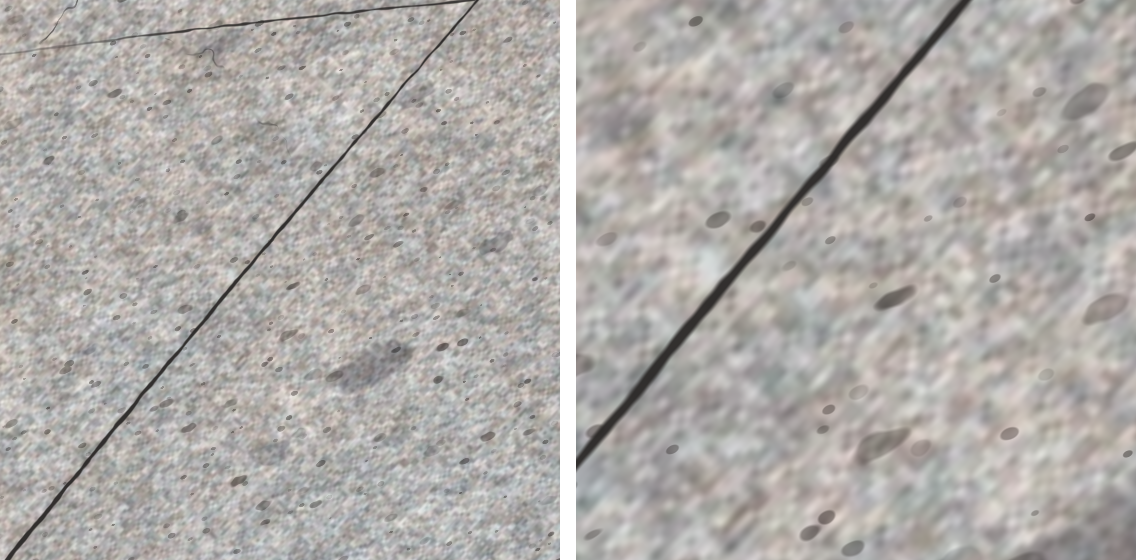
Left: the whole. Right: its middle third, enlarged.
Give the GLSL for this texture, as a three.js fragment shader.

```glsl
// Weathered grey granite paving with two narrow dark joints meeting at the top.
// Stretched value noise makes the grain; jittered cells scatter dark inclusions;
// noise-warped segments draw the joints and the hairline cracks.
varying vec2 vUv;

const vec3 STONE = vec3(0.702, 0.692, 0.682);
const vec3 JOINT = vec3(0.17, 0.16, 0.155);
const vec3 STAIN_TINT = vec3(0.71, 0.715, 0.74);   // multiplies the stone
const vec3 SPECK_TINT = vec3(0.46, 0.44, 0.43);
const vec3 WARM_SHIFT = vec3(0.050, -0.004, -0.046);
const vec3 PINK_SHIFT = vec3(0.022, -0.024, 0.012);
const float BEDDING_ANGLE = 0.47;
const float GRAIN = 0.19;
const float FINE_GRAIN = 0.19;
const float MOTTLE = 0.10;
const float CLOUD = 0.06;
const float SOFT = 0.0017;                         // edge blur

float hash(vec2 p) {
  vec3 q = fract(p.xyx * 0.1031);
  q += dot(q, q.yzx + 33.33);
  return fract((q.x + q.y) * q.z);
}

float noise(vec2 p) {
  vec2 i = floor(p), f = fract(p);
  f = f * f * (3.0 - 2.0 * f);
  return mix(mix(hash(i), hash(i + vec2(1.0, 0.0)), f.x),
             mix(hash(i + vec2(0.0, 1.0)), hash(i + 1.0), f.x), f.y);
}

// Noise centred on zero.
float wave(vec2 p) { return noise(p) - 0.5; }

vec2 rotate(vec2 p, float a) {
  float c = cos(a), s = sin(a);
  return vec2(c * p.x + s * p.y, c * p.y - s * p.x);
}

// Distance to the segment a-b, and position along it.
vec2 segment(vec2 p, vec2 a, vec2 b) {
  vec2 d = b - a;
  float t = clamp(dot(p - a, d) / dot(d, d), 0.0, 1.0);
  return vec2(length(p - a - d * t), t);
}

float stroke(float dist, float halfWidth) {
  return 1.0 - smoothstep(halfWidth - SOFT, halfWidth + SOFT, dist);
}

// Ragged lens lying along the bedding; offset in radii.
float lens(vec2 offset, float aspect, float ragged) {
  float d = length(offset * vec2(1.0, aspect)) + ragged;
  return 1.0 - smoothstep(0.72, 1.12, d);
}

// Lenses scattered over a jittered grid, with random size and strength.
float scatter(vec2 p, float cells, float density, float aspect, float ragged) {
  vec2 q = p * cells, home = floor(q);
  float cover = 0.0;
  for (int y = -1; y <= 1; y++) {
    for (int x = -1; x <= 1; x++) {
      vec2 id = home + vec2(float(x), float(y));
      vec2 seed = id + cells * 7.0;
      vec2 centre = id + 0.15 + 0.7 * vec2(hash(seed), hash(seed + 31.7));
      float radius = mix(0.12, 0.36, hash(seed + 67.3));
      float strength = mix(0.3, 1.0, hash(seed + 12.9));
      float present = step(hash(seed + 93.1), density);
      cover = max(cover, present * strength * lens((q - centre) / radius, aspect, ragged));
    }
  }
  return cover;
}

void main() {
  vec2 p = vUv;
  vec2 bed = rotate(p, BEDDING_ANGLE) + 4.0;

  // Grain, from clouds down to fine crystals
  float tone = CLOUD * wave(bed * vec2(4.0, 7.0))
             + MOTTLE * wave(bed * vec2(22.0, 42.0))
             + GRAIN * wave(bed * vec2(75.0, 125.0))
             + FINE_GRAIN * wave(rotate(bed, 0.35) * vec2(145.0, 205.0));
  vec3 color = STONE + tone;
  color += WARM_SHIFT * (wave(bed * vec2(50.0, 80.0) + 17.0) + 0.5 * wave(bed * 5.0 + 9.0));
  color += PINK_SHIFT * wave(bed * vec2(80.0, 110.0) + 41.0);
  color += WARM_SHIFT * 0.16 * (p.y - p.x);

  // Stains and dark specks
  float ragged = 0.6 * wave(bed * vec2(45.0, 70.0)) + 0.4 * wave(bed * 120.0);
  vec2 largest = rotate(p - vec2(0.664, 0.345), BEDDING_ANGLE) / 0.088;
  float stain = max(lens(largest, 2.6, 0.4 * ragged),
                    0.8 * scatter(bed, 7.0, 0.28, 2.3, ragged));
  float speck = max(0.75 * scatter(bed, 21.0, 0.15, 2.2, ragged),
                    0.65 * scatter(bed, 46.0, 0.13, 1.7, ragged));
  color *= mix(vec3(1.0), STAIN_TINT, stain);
  color *= mix(vec3(1.0), SPECK_TINT, speck);

  // Hairline cracks with a grimy halo
  vec2 bent = p + 0.028 * vec2(wave(p * 24.0), wave(p * 24.0 + 50.0))
                + 0.012 * vec2(wave(p * 75.0), wave(p * 75.0 + 50.0));
  float chain = min(segment(bent, vec2(0.29, 0.927), vec2(0.40, 0.885)).x,
                min(segment(bent, vec2(0.40, 0.885), vec2(0.46, 0.815)).x,
                    segment(bent, vec2(0.46, 0.815), vec2(0.51, 0.72)).x));
  float corner = segment(bent, vec2(0.13, 1.0), vec2(0.07, 0.92)).x;
  float patchy = smoothstep(0.25, 0.7, noise(p * 38.0 + 5.0));
  float crack = patchy * max(0.55 * stroke(chain, 0.0014), 0.75 * stroke(corner, 0.0022));
  color *= 1.0 - 0.08 * exp(-chain * chain * 900.0);
  color = mix(color, JOINT, 0.8 * crack);

  // Joints: long diagonal widening downwards, and a fainter one along the top
  float chip = wave(p * 48.0) + 0.6 * wave(p * 110.0);
  vec2 wobble = p + 0.0022 * vec2(wave(p * 40.0 + 3.0), wave(p * 40.0 + 8.0));
  vec2 bow = vec2(0.008 * sin(3.14 * p.y), -0.005 * sin(3.7 * p.x));
  vec2 diagonal = segment(wobble + vec2(bow.x, 0.0), vec2(0.004, -0.01), vec2(0.853, 1.0));
  vec2 upper = segment(wobble + vec2(0.0, bow.y), vec2(-0.02, 0.90), vec2(0.85, 1.0));
  float gap = stroke(diagonal.x, mix(0.0036, 0.0019, diagonal.y) + 0.0016 * chip);
  float seam = stroke(upper.x, 0.0018 + 0.0014 * chip) * mix(0.35, 0.88, smoothstep(0.1, 0.35, p.x));
  color *= 1.0 - 0.12 * exp(-diagonal.x * 160.0);
  color = mix(color, JOINT, max(0.95 * gap, seam));

  gl_FragColor = vec4(clamp(color, 0.0, 1.0), 1.0);
}
```
